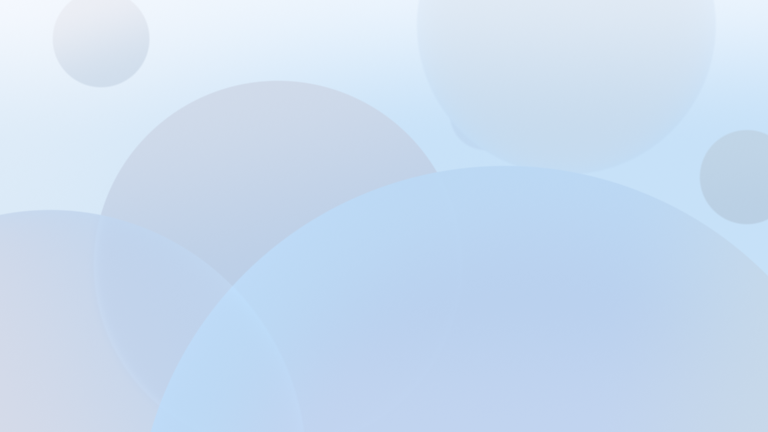
Reproduce this background procedurally as a WebGL 1 fragment shader.

```glsl
precision highp float;
// Pale blue sky backdrop with large translucent overlapping discs.

uniform vec2 u_resolution;

// Signed distance to a circle, negative inside
float circle(vec2 p, vec2 center, float radius) {
  return length(p - center) - radius;
}

// Antialiased coverage of a shape with an edge of the given softness
float cover(float d, float softness) {
  float soft = max(softness, 0.75 / u_resolution.y);
  return 1.0 - smoothstep(-soft, soft, d);
}

// Soft line just inside an edge
float rim(float d, float width) {
  return cover(d, 0.004) * exp(min(d, 0.0) / width);
}

// Sine hash for a trace of dither
float hash(vec2 p) {
  return fract(sin(dot(p, vec2(12.99, 78.23))) * 43758.5);
}

void main() {
  // Canvas height is one unit
  vec2 p = gl_FragCoord.xy / u_resolution.y;
  float haze = smoothstep(0.65, 1.08, p.y);

  // Sky: blue on the right, paler left, white along the top
  vec3 sky = mix(vec3(0.855, 0.915, 0.968), vec3(0.778, 0.882, 0.972),
                 smoothstep(-0.1, 1.0, p.x + 0.25 * (0.6 - p.y)));
  sky = mix(sky, vec3(0.965, 0.98, 0.998), haze * 0.8);
  float corner = exp(-3.0 * length((p - vec2(0.0, 1.0)) * vec2(0.8, 1.6)));
  sky = mix(sky, vec3(0.975, 0.98, 0.998), corner * 0.6);
  vec3 color = sky;

  // Small disc peeking out from behind the upper right one
  float hidden = circle(p, vec2(1.123, 0.734), 0.081);
  color = mix(color, vec3(0.735, 0.825, 0.925), cover(hidden, 0.004) * 0.55);

  // Upper right disc, fading to sky near its edge
  float upper = circle(p, vec2(1.311, 0.942), 0.346);
  vec3 upperColor = mix(vec3(0.78, 0.857, 0.93), vec3(0.885, 0.92, 0.958), haze);
  upperColor = mix(upperColor, sky * vec3(0.97, 0.98, 0.992),
                   0.75 * exp(min(upper, 0.0) / 0.04));
  color = mix(color, upperColor, cover(upper, 0.004));

  // Small discs at the upper left and the right edge
  float leftDot = circle(p, vec2(0.234, 0.910), 0.112);
  vec3 leftDotColor = mix(vec3(0.815, 0.868, 0.925), vec3(0.925, 0.935, 0.96),
                          smoothstep(0.78, 1.02, p.y - 0.3 * (p.x - 0.234)));
  color = mix(color, leftDotColor, cover(leftDot, 0.003));
  float rightDot = circle(p, vec2(1.729, 0.590), 0.109);
  vec3 rightDotColor = mix(vec3(0.73, 0.815, 0.895), vec3(0.755, 0.835, 0.905),
                           smoothstep(0.48, 0.70, p.y));
  color = mix(color, rightDotColor, cover(rightDot, 0.003));

  // Middle disc, grey at the top and bluer downward
  float middle = circle(p, vec2(0.6435, 0.387), 0.426);
  vec3 middleColor = mix(vec3(0.735, 0.81, 0.905), vec3(0.82, 0.86, 0.918),
                         smoothstep(0.3, 0.88, p.y - 0.25 * (p.x - 0.6)));
  color = mix(color, middleColor, cover(middle, 0.0025));

  // Lower left disc, with the middle disc showing through
  float lower = circle(p, vec2(0.116, -0.079), 0.593);
  vec3 lowerColor = mix(vec3(0.835, 0.857, 0.912), vec3(0.75, 0.832, 0.93),
                        smoothstep(-0.1, 0.75, p.x + p.y * 0.45));
  lowerColor = mix(lowerColor, vec3(0.74, 0.815, 0.918), cover(middle, 0.02) * 0.5);
  lowerColor += vec3(0.012, 0.018, 0.02) * rim(middle, 0.014);
  lowerColor = mix(lowerColor, vec3(0.765, 0.855, 0.95),
                   0.45 * exp(min(lower, 0.0) / 0.04));
  color = mix(color, lowerColor, cover(lower, 0.0025));

  // Large front disc: bright left rim, deeper centre, grey right side
  float front = circle(p, vec2(1.169, -0.238), 0.854);
  vec3 frontColor = mix(vec3(0.757, 0.831, 0.938), vec3(0.727, 0.818, 0.933),
                        smoothstep(0.0, 0.36, p.y));
  frontColor = mix(frontColor, vec3(0.737, 0.85, 0.957),
                   smoothstep(-0.36, 0.0, front + 0.12 * (1.0 - p.x)) * 0.95);
  frontColor = mix(frontColor, vec3(0.785, 0.85, 0.91),
                   smoothstep(1.35, 1.85, p.x - 0.2 * (p.y - 0.2)) * 0.8);
  frontColor = mix(frontColor, vec3(0.75, 0.862, 0.975),
                   exp(min(front, 0.0) / 0.06) * (1.0 - smoothstep(0.45, 1.1, p.x)) * 0.75);

  // Outlines of the discs behind, seen faintly through the front
  frontColor += vec3(0.008, 0.016, 0.018) * rim(lower, 0.022);
  frontColor += vec3(0.003, 0.004, 0.004) * rim(middle, 0.012);
  color = mix(color, frontColor, cover(front, 0.0025));

  // Dither hides banding in the slow gradients
  color += (hash(gl_FragCoord.xy) - 0.5) / 255.0;
  gl_FragColor = vec4(color, 1.0);
}
```
